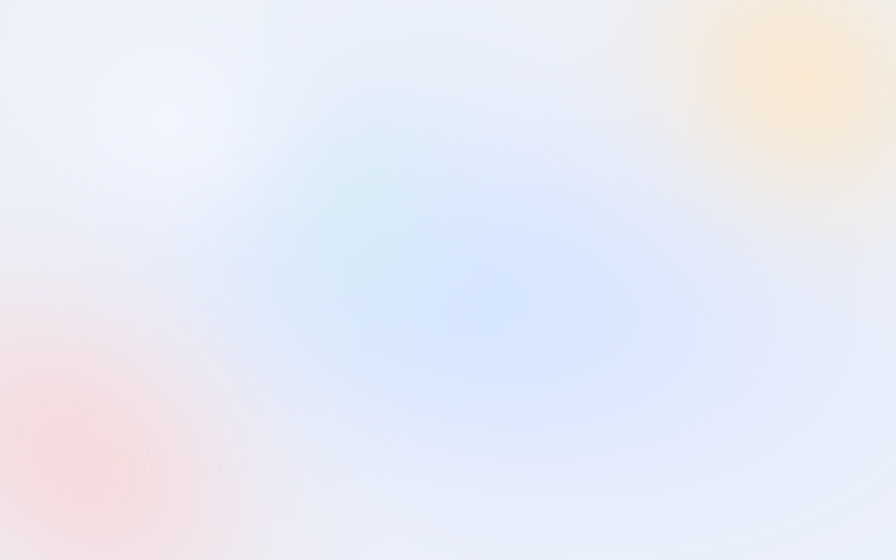
Reproduce this background procedurally as a Shadertoy shader.

```glsl
// Pale backdrop of soft colour glows: a tilted blue pool in the middle,
// pink at the lower left, apricot at the upper right.
// Each glow is a rotated elliptical Gaussian blended over a flat base.

// Base and glow colours
const vec3 BASE     = vec3(0.925, 0.945, 0.978);
const vec3 LAVENDER = vec3(0.885, 0.910, 0.995);
const vec3 BLUE     = vec3(0.835, 0.900, 1.000);
const vec3 CYAN     = vec3(0.840, 0.930, 0.960);
const vec3 WHITE    = vec3(0.945, 0.962, 0.997);
const vec3 PINK     = vec3(0.965, 0.855, 0.865);
const vec3 APRICOT  = vec3(0.980, 0.910, 0.815);

// Layout: centres as fractions of the canvas
const vec2 LAVENDER_POS = vec2(0.660, 0.430);
const vec2 BLUE_POS     = vec2(0.510, 0.470);
const vec2 CYAN_POS     = vec2(0.400, 0.620);
const vec2 WHITE_POS    = vec2(0.190, 0.780);
const vec2 PINK_POS     = vec2(0.085, 0.180);
const vec2 APRICOT_POS  = vec2(0.895, 0.865);

// Radii in canvas heights
const vec2 LAVENDER_SIZE = vec2(0.58, 0.37);
const vec2 BLUE_SIZE     = vec2(0.42, 0.25);
const vec2 CYAN_SIZE     = vec2(0.14, 0.21);
const vec2 WHITE_SIZE    = vec2(0.18, 0.16);
const vec2 PINK_SIZE     = vec2(0.34, 0.25);
const vec2 APRICOT_SIZE  = vec2(0.27, 0.23);

// Tilts in radians, counterclockwise
const float POOL_TILT    = -0.12;
const float CYAN_TILT    = -0.30;
const float CORNER_TILT  = -0.75;

// Gaussian falloff of a tilted ellipse; 1 at its centre
float glow(vec2 uv, vec2 centre, vec2 size, float tilt) {
    float aspect = iResolution.x / iResolution.y;
    vec2 d = (uv - centre) * vec2(aspect, 1.0);
    float c = cos(tilt), s = sin(tilt);
    d = vec2(c * d.x + s * d.y, c * d.y - s * d.x) / size;
    return exp(-dot(d, d));
}

void mainImage(out vec4 fragColor, in vec2 fragCoord) {
    vec2 uv = fragCoord / iResolution.xy;
    vec3 color = BASE;

    // Central pool, from its wide halo to its core
    color = mix(color, LAVENDER, 0.85 * glow(uv, LAVENDER_POS, LAVENDER_SIZE, POOL_TILT));
    color = mix(color, BLUE, 0.90 * glow(uv, BLUE_POS, BLUE_SIZE, POOL_TILT));
    color = mix(color, CYAN, 0.60 * glow(uv, CYAN_POS, CYAN_SIZE, CYAN_TILT));

    // Pale highlight
    color = mix(color, WHITE, 0.90 * glow(uv, WHITE_POS, WHITE_SIZE, 0.0));

    // Warm corners
    color = mix(color, PINK, 0.95 * glow(uv, PINK_POS, PINK_SIZE, CORNER_TILT));
    color = mix(color, APRICOT, 0.92 * glow(uv, APRICOT_POS, APRICOT_SIZE, CORNER_TILT));

    fragColor = vec4(color, 1.0);
}
```
